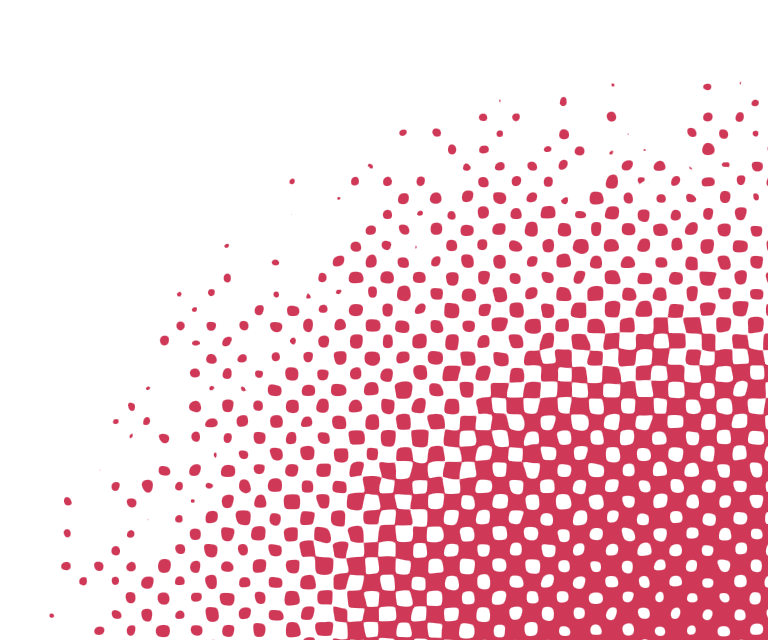
Give the GLSL for this background, as a Shadertoy shader.

```glsl
// Crimson halftone dots on white, swelling into a solid glow at the lower right.

const float PI = 3.14159265;
const vec3 PAPER = vec3(1.0);
const vec3 INK = vec3(0.81, 0.22, 0.34);
const float CELL = 0.02504;                 // half the dot spacing, in canvas heights
const vec2 GRID_OFFSET = vec2(0.19, 0.61);  // shift of the dot grid, in cells
const vec2 GLOW_CENTER = vec2(1.049, 0.014);
const vec2 GLOW_RADII = vec2(0.493, 0.433); // where ink and paper are equal

float hash(vec2 p) {
    return fract(sin(dot(p, vec2(127.1, 311.7))) * 43758.5453);
}

// Smooth value noise in the range -1 to 1
float noise(vec2 p) {
    vec2 i = floor(p);
    vec2 f = fract(p);
    f = f * f * (3.0 - 2.0 * f);
    float low = mix(hash(i), hash(i + vec2(1.0, 0.0)), f.x);
    float high = mix(hash(i + vec2(0.0, 1.0)), hash(i + vec2(1.0, 1.0)), f.x);
    return 2.0 * mix(low, high, f.y) - 1.0;
}

// Checkered screen: +1 at dot centers, -1 at hole centers
float dotScreen(vec2 grid) {
    vec2 wave = cos(PI * grid);
    return wave.x * wave.y;
}

// Screen level above which ink appears, rising away from the glow
float inkThreshold(vec2 grid, float radius) {
    float d = radius - 1.0;
    float level = 0.6 * d + 0.25 * max(d, 0.0) + 0.5 * max(d - 0.6, 0.0);

    // Uneven dot sizes, wilder toward the outside
    float grain = mix(0.12, 0.33, smoothstep(0.7, 1.8, radius));
    level += grain * noise(grid) + 0.07 * noise(grid * 2.3 + 17.0);

    // Drop the smallest dots altogether
    return level + 2.0 * max(level - 0.72, 0.0);
}

// Small wandering displacement of the dots
vec2 jitter(vec2 grid, float amount) {
    return amount * vec2(noise(grid + 31.4), noise(grid + 73.8));
}

void mainImage(out vec4 fragColor, in vec2 fragCoord) {
    vec2 pos = fragCoord / iResolution.y;
    vec2 grid = pos / CELL - GRID_OFFSET;
    float radius = length((pos - GLOW_CENTER) / GLOW_RADII);

    // Signed ink level with a softened edge about one pixel wide
    float ink = dotScreen(grid + jitter(grid, 0.12)) - inkThreshold(grid, radius);
    float coverage = clamp(0.5 + ink / max(fwidth(ink), 0.0001), 0.0, 1.0);

    fragColor = vec4(mix(PAPER, INK, coverage), 1.0);
}
```
